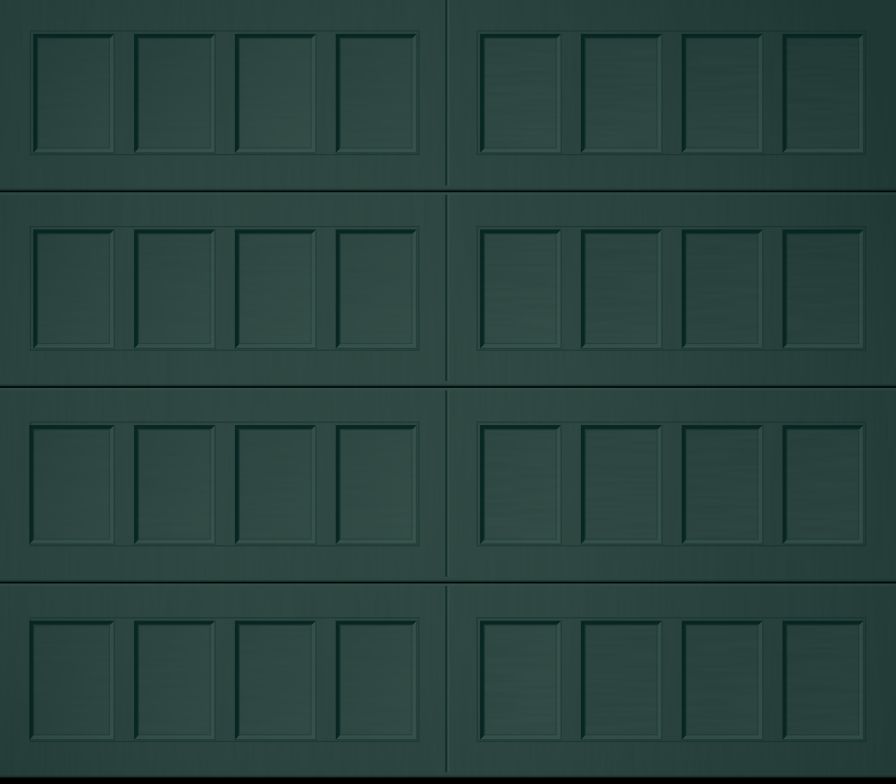
A WebGL 2 fragment shader for this pattern:

```glsl
#version 300 es
precision highp float;
// Dark green sectional door: four rows of two groups, four recessed panels each.

uniform vec2 u_resolution;
out vec4 fragColor;

// Lengths are fractions of the canvas height.
const float ASPECT = 8.0 / 7.0;
const float SILL = 0.0074;                 // black gap under the door
const float ROW_PITCH = 0.2495;
const float DIVIDER_X = 0.5699;
const vec2 PANEL_ORIGIN = vec2(0.0424, 0.0491);
const vec2 PANEL_SIZE = vec2(0.1034, 0.1518);
const float PANEL_PITCH = 0.1286;
const float PANELS = 4.0;
const vec2 FRAME_MIN = vec2(0.0387, 0.0469);
const vec2 FRAME_MAX = vec2(0.5342, 0.2046);
const float FRAME_LINE = 0.0008;
const float SEAM = 0.0011;
const float SHADOW = 0.0058;
const float BEVEL = 0.0056;
const float WIDENED = 0.0050;              // extra width of the lower left panels

const vec3 PAINT_DARK = vec3(0.135, 0.230, 0.212);
const vec3 PAINT_LIGHT = vec3(0.205, 0.305, 0.282);
const vec3 HIGHLIGHT = vec3(0.250, 0.365, 0.335);
const vec3 SHADE = vec3(0.025, 0.145, 0.125);
const vec3 SEAM_COLOR = vec3(0.015, 0.030, 0.027);

float aa;                                  // half width of a smoothed edge

float hash(vec2 p) {
    vec3 q = fract(p.xyx * vec3(0.1031, 0.1030, 0.0973));
    q += dot(q, q.yzx + 33.33);
    return fract((q.x + q.y) * q.z);
}

float noise(vec2 p) {
    vec2 i = floor(p), f = fract(p);
    f = f * f * (3.0 - 2.0 * f);
    return mix(mix(hash(i), hash(i + vec2(1, 0)), f.x),
               mix(hash(i + vec2(0, 1)), hash(i + vec2(1, 1)), f.x), f.y);
}

float edge(float d) { return smoothstep(-aa, aa, d); }
float band(float x, float a, float b) { return edge(x - a) * edge(b - x); }

// Broad light over the whole door, falling off to the right and the top.
float lighting(vec2 uv) {
    vec2 d = uv - vec2(0.42, 0.45);
    float cloud = noise(uv * vec2(5.0, 4.0)) - 0.5;
    return 0.77 - 1.9 * d.x * d.x - 0.9 * d.y * d.y - 0.25 * d.x * d.y + 0.14 * cloud;
}

void main() {
    aa = 0.7 / u_resolution.y;
    vec2 uv = gl_FragCoord.xy / u_resolution;
    vec2 p = uv * vec2(ASPECT, 1.0);

    // Row, group and panel coordinates
    float row = floor((p.y - SILL) / ROW_PITCH);
    float group = step(DIVIDER_X, p.x);
    vec2 local = vec2(p.x - group * DIVIDER_X, p.y - SILL - row * ROW_PITCH);
    float gap = PANEL_PITCH - PANEL_SIZE.x;
    float column = floor((local.x - PANEL_ORIGIN.x + 0.5 * gap) / PANEL_PITCH);
    column = clamp(column, 0.0, PANELS - 1.0);
    vec2 q = local - PANEL_ORIGIN - vec2(column * PANEL_PITCH, 0.0);

    // Distances to the panel sides
    float widened = (group + column < 0.5 && row < 1.5) ? WIDENED : 0.0;
    float upperLeft = min(q.x + widened, PANEL_SIZE.y - q.y);
    float lowerRight = min(PANEL_SIZE.x - q.x, q.y);
    float inside = edge(min(upperLeft, lowerRight));

    // Paint tone with wood grain, across the panels and along the rails
    vec2 n = q / PANEL_SIZE;
    float panelTone = 0.06 + 0.18 * (n.x - n.y)
        + 0.12 * (hash(vec2(column + PANELS * group, row) + 7.0) - 0.5)
        + (0.10 + 0.08 * group) * (noise(p * vec2(22.0, 260.0)) - 0.5);
    float railTone = -0.05 + 0.10 * (noise(p * vec2(260.0, 22.0)) - 0.5);
    float tone = lighting(uv) + mix(railTone, panelTone, inside);
    vec3 color = mix(PAINT_DARK, PAINT_LIGHT, clamp(tone, -0.15, 1.15));

    // Faint line around each group of panels
    vec2 box = abs(local - 0.5 * (FRAME_MIN + FRAME_MAX)) - 0.5 * (FRAME_MAX - FRAME_MIN);
    float frame = edge(FRAME_LINE - abs(max(box.x, box.y)));
    color = mix(color, SHADE, 0.38 * frame);

    // Recess: shadow on the upper left, lit bevel on the lower right
    float mitre = edge(lowerRight - upperLeft);
    float shadow = inside * mitre * (1.0 - smoothstep(0.6 * SHADOW, 1.3 * SHADOW, upperLeft));
    float bevel = inside * (1.0 - mitre) * edge(BEVEL - lowerRight);
    float crease = inside * (1.0 - mitre) * band(lowerRight, BEVEL, BEVEL + 0.0015);
    float rim = (1.0 - mitre) * band(lowerRight, -0.0008, 0.0010) * edge(upperLeft);
    color = mix(color, HIGHLIGHT, 0.32 * bevel);
    color = mix(color, SHADE, 0.25 * crease + 0.35 * rim);
    color = mix(color, SHADE, 0.95 * shadow);

    // Upright groove between the two groups
    float dx = p.x - DIVIDER_X;
    float groove = band(local.y, 0.0075, ROW_PITCH - 0.0045);
    color = mix(color, SHADE, 0.70 * groove * band(dx, -0.0020, 0.0008));
    color = mix(color, HIGHLIGHT, 0.40 * groove * band(dx, 0.0008, 0.0032));

    // Seams between rows, with a rounded lip, and the sill
    float below = ROW_PITCH - local.y;
    color = mix(color, HIGHLIGHT, 0.22 * band(below, SEAM, 0.0042));
    color = mix(color, SHADE, 0.50 * (1.0 - smoothstep(0.0010, 0.0050, local.y)));
    color = mix(color, SEAM_COLOR, edge(SEAM - min(local.y, below)));
    color *= edge(p.y - SILL);

    fragColor = vec4(color, 1.0);
}
```
